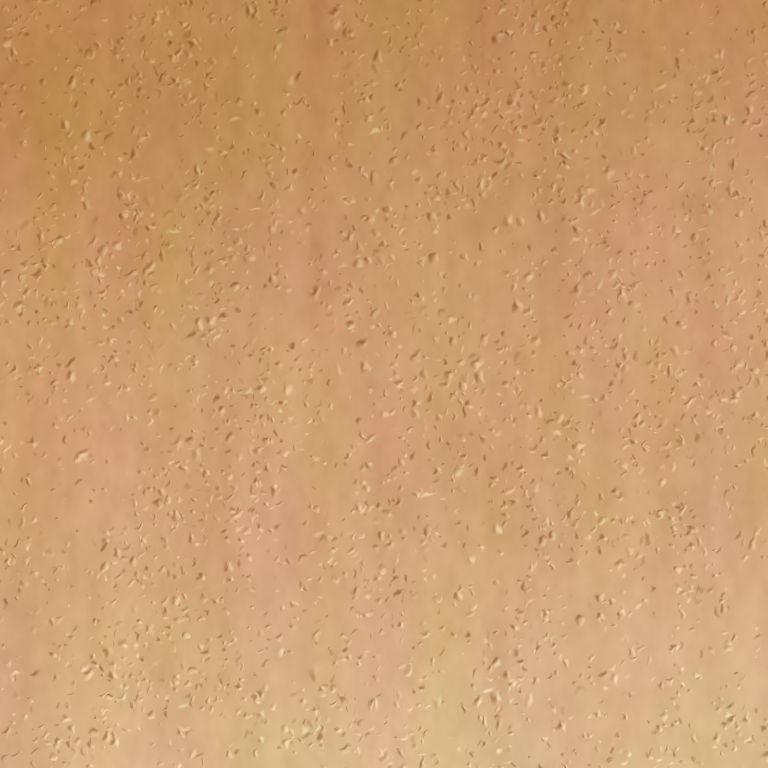
Give the GLSL for this texture, as a Shadertoy shader.

```glsl
const vec3 TOP_TAN = vec3(0.742, 0.540, 0.348);
const vec3 MID_TAN = vec3(0.812, 0.626, 0.458);
const vec3 LOW_CREAM = vec3(0.856, 0.722, 0.562);
const vec3 PINK_SHIFT = vec3(0.007, -0.007, 0.007);
const vec3 YELLOW_SHIFT = vec3(-0.002, 0.007, -0.016);
const vec3 PIT_BROWN = vec3(0.590, 0.395, 0.225);
const vec3 CHIP_CREAM = vec3(0.950, 0.835, 0.675);
const float COARSE_CELLS = 62.0;
const float FINE_CELLS = 88.0;
const float COARSE_SHARE = 0.34;
const float FINE_SHARE = 0.36;
const float STREAK_DEPTH = 0.050;
const float MOTTLE_DEPTH = 0.030;
const float GRAIN_DEPTH = 0.030;
const float RAGGED = 0.0050;     // how far noise pulls fleck outlines
const float LEAN = -0.40;        // mean tilt of the flecks from vertical
const float LEAN_SPREAD = 1.5;

// Integer hash giving three values in 0..1
vec3 hash3(vec2 cell, float seed) {
    uvec3 v = uvec3(ivec3(vec3(cell, seed)));
    v = v * 1664525u + 1013904223u;
    v.x += v.y * v.z; v.y += v.z * v.x; v.z += v.x * v.y;
    v ^= v >> 16u;
    v.x += v.y * v.z; v.y += v.z * v.x; v.z += v.x * v.y;
    return vec3(v >> 8u) / 16777216.0;
}

float noise(vec2 p, float seed) {
    vec2 i = floor(p), f = fract(p);
    f = f * f * (3.0 - 2.0 * f);
    float low = mix(hash3(i, seed).x, hash3(i + vec2(1, 0), seed).x, f.x);
    float high = mix(hash3(i + vec2(0, 1), seed).x, hash3(i + vec2(1, 1), seed).x, f.x);
    return mix(low, high, f.y);
}

// Soft bent ellipse, long axis along y before turning
float fleck(vec2 d, float angle, vec2 halfSize, float bend) {
    float c = cos(angle), s = sin(angle);
    vec2 q = vec2(c * d.x + s * d.y, c * d.y - s * d.x) / halfSize;
    q.x += bend * (q.y * q.y - 0.3);
    return 1.0 - smoothstep(0.1, 1.6, length(q));
}

// Cover of brown pits (x) and cream chips (y)
vec2 fleckLayer(vec2 uv, float cells, float share, float seed) {
    vec2 p = uv * cells, home = floor(p), cover = vec2(0.0);
    for (int y = -1; y <= 1; y++)
    for (int x = -1; x <= 1; x++) {
        vec2 cell = home + vec2(x, y);
        vec3 place = hash3(cell, seed);
        vec2 center = cell + place.xy;
        vec2 at = center / cells;
        float cluster = 0.7 * noise(at * vec2(36.0, 20.0), 31.0)
                      + 0.3 * noise(at * vec2(22.0, 5.0), 32.0);
        if (place.z > share * (0.2 + 1.6 * smoothstep(0.15, 0.85, cluster))) continue;

        vec3 form = hash3(cell, seed + 1.0);
        vec3 look = hash3(cell, seed + 2.0);
        float angle = LEAN + (form.x - 0.5) * LEAN_SPREAD;
        vec2 size = vec2(mix(0.11, 0.19, form.y), mix(0.18, 0.50, form.z * form.z));
        float bend = (look.x - 0.5) * 1.6;
        vec2 side = vec2(cos(angle), sin(angle)) * size.x * 1.7;
        vec2 d = p - center;
        float pit = fleck(d + side * 0.6, angle, size, bend);
        float chip = fleck(d - side * 0.7, angle + (look.y - 0.5) * 0.8, size, -bend);
        float pitGain = smoothstep(0.0, 1.0, look.y) * 0.80;
        float chipGain = smoothstep(0.1, 1.0, look.z) * mix(0.90, 0.50, at.y);
        cover = max(cover, vec2(pit * pitGain, chip * chipGain));
    }
    return cover;
}

// Broad shading, tinted patches, vertical streaks and mottling
vec3 ground(vec2 uv) {
    float cloud = noise(uv * vec2(4.0, 3.0), 3.0) - 0.5;
    float level = uv.y - 0.16 * (uv.x - 0.5) + 0.10 * cloud;
    vec3 color = mix(LOW_CREAM, MID_TAN, smoothstep(-0.14, 0.46, level));
    color = mix(color, TOP_TAN, smoothstep(0.48, 1.02, level));
    color.b -= 0.020 * (1.0 - smoothstep(0.0, 0.4, uv.x)) * smoothstep(0.1, 0.6, uv.y);

    float pink = noise(uv * vec2(12.0, 7.0), 5.0);
    float yellow = noise(uv * vec2(14.0, 6.0), 7.0);
    color += PINK_SHIFT * (2.0 * pink - 1.0) + YELLOW_SHIFT * (2.0 * yellow - 1.0);

    float streak = 0.6 * noise(uv * vec2(34.0, 3.0), 11.0)
                 + 0.4 * noise(uv * vec2(75.0, 6.0), 13.0) - 0.5;
    color += STREAK_DEPTH * streak * vec3(0.8, 1.0, 1.1);
    float mottle = noise(uv * vec2(58.0, 34.0), 15.0) - 0.5;
    float grain = 0.5 * noise(uv * vec2(170.0, 110.0), 17.0)
                + 0.5 * noise(uv * vec2(95.0, 70.0), 19.0) - 0.5;
    return color + MOTTLE_DEPTH * mottle + GRAIN_DEPTH * grain;
}

void mainImage(out vec4 fragColor, in vec2 fragCoord) {
    vec2 uv = fragCoord / iResolution.xy;
    vec3 color = ground(uv);

    // Ragged fleck outlines
    vec2 pull = vec2(noise(uv * 150.0, 23.0), noise(uv * 150.0, 29.0)) - 0.5;
    vec2 warped = uv + RAGGED * pull;
    vec2 coarse = fleckLayer(warped, COARSE_CELLS, COARSE_SHARE, 41.0);
    vec2 fine = fleckLayer(warped, FINE_CELLS, FINE_SHARE, 51.0);
    vec2 cover = max(coarse, fine * 0.75);

    // Flecks follow the brightness of the ground
    vec3 tone = 0.6 * (color - MID_TAN);
    color = mix(color, PIT_BROWN + tone, cover.x);
    color = mix(color, CHIP_CREAM + tone, cover.y);
    fragColor = vec4(clamp(color, 0.0, 1.0), 1.0);
}
```
